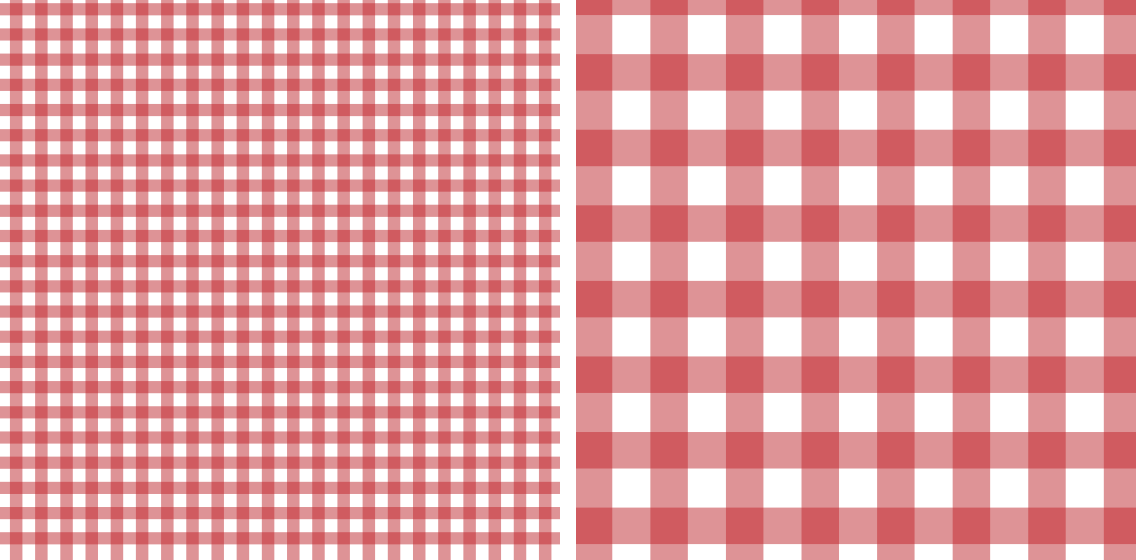
Left: the whole. Right: its middle third, enlarged.
A Shadertoy shader for this pattern:

```glsl
// Red and white gingham: two finite sets of translucent bands cross at right angles.
// Each axis gives a band coverage from the distance to its nearest band; the two
// coverages blend white cloth, single-band pink and the deeper red of the crossings.

const float REPEATS     = 22.23;                // band spacings across the canvas
const float BAND_COUNT  = 22.0;                 // bands laid along each axis
const vec2  FIRST_BAND  = vec2(0.642, 0.862);   // center of the first band, in spacings
const vec2  BAND_WIDTH  = vec2(0.496, 0.483);   // band width as a share of the spacing

const vec3 CLOTH    = vec3(1.0);
const vec3 BAND     = vec3(0.872, 0.578, 0.589);
const vec3 CROSSING = vec3(0.816, 0.357, 0.376);

// Coverage of the upright bands (x) and level bands (y), smoothed over one pixel.
vec2 bandCoverage(vec2 p, float pixel) {
    vec2 offset = p - FIRST_BAND;
    vec2 nearest = clamp(floor(offset + 0.5), 0.0, BAND_COUNT - 1.0);
    vec2 edge = abs(offset - nearest) - 0.5 * BAND_WIDTH;
    return clamp(0.5 - edge / pixel, 0.0, 1.0);
}

void mainImage(out vec4 fragColor, in vec2 fragCoord) {
    float pixel = REPEATS / iResolution.y;
    vec2 cover = bandCoverage(fragCoord * pixel, pixel);

    // Blend across the upright bands, first off and then on a level band.
    vec3 offLevel = mix(CLOTH, BAND, cover.x);
    vec3 onLevel  = mix(BAND, CROSSING, cover.x);
    fragColor = vec4(mix(offLevel, onLevel, cover.y), 1.0);
}
```
